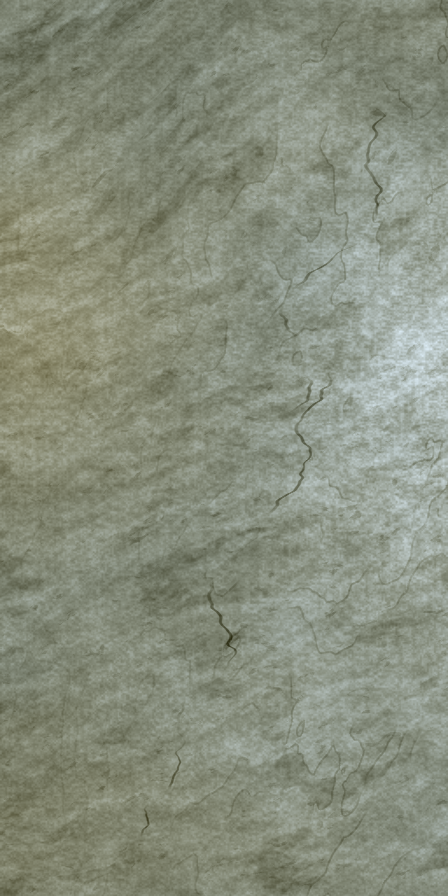
Write a WebGL 2 fragment shader that draws this texture.

```glsl
#version 300 es
precision highp float;
// Weathered green-grey slate with an ochre stain and a cool sheen on the right.
// Stretched fractal noise follows bent bedding planes; terraced noise gives
// thin flake edges, wandering lines add dark cracks, and crisp grain covers all.
uniform vec2 u_resolution;
out vec4 fragColor;

float hash(vec2 p) {
    return fract(sin(dot(p, vec2(127.1, 311.7))) * 43758.5453);
}

float noise(vec2 p) {
    vec2 i = floor(p), f = fract(p);
    f = f * f * (3.0 - 2.0 * f);
    return mix(mix(hash(i), hash(i + vec2(1, 0)), f.x),
               mix(hash(i + vec2(0, 1)), hash(i + vec2(1, 1)), f.x), f.y);
}

float fbm(vec2 p) {
    float sum = 0.0, amp = 0.5;
    for (int i = 0; i < 5; i++) {
        sum += amp * noise(p);
        p = mat2(1.6, 1.2, -1.2, 1.6) * p + 17.3;
        amp *= 0.5;
    }
    return sum / 0.97;
}

// Soft elliptical spot
float spot(vec2 p, vec2 centre, vec2 radius) {
    vec2 q = (p - centre) / radius;
    return exp(-dot(q, q));
}

// Thin broken edges of flakes, with a faint slope across each flake
float flakes(vec2 p) {
    float level = 8.0 * fbm(vec2(p.x * 4.2 - p.y, p.y * 2.4) + 4.0);
    float slope = max(length(vec2(dFdx(level), dFdy(level))), 1e-4);
    float f = fract(level);
    float dist = min(f, 1.0 - f) / slope / u_resolution.x;
    float line = 1.0 - smoothstep(0.0005, 0.0038, dist);
    float broken = smoothstep(0.45, 0.65, noise(p * vec2(12.0, 9.0) + 31.0));
    return line * broken * 0.6 + 0.2 * (f - 0.5) * (1.0 - line);
}

// Long upright cracks, each fading in and out along its length
float cracks(vec2 p) {
    float ink = 0.0;
    for (int i = 0; i < 5; i++) {
        float k = float(i);
        float middle = 0.25 + 0.33 * k + 0.12 * hash(vec2(k, 3.0));
        float reach = 0.13 + 0.1 * hash(vec2(k, 8.0));
        float path = 0.38 + 0.13 * k - 0.1 * step(2.5, k) + 0.3 * (p.y - middle)
                   + 0.3 * (fbm(vec2(p.y * 6.0, k * 7.7)) - 0.5);
        float fade = 1.0 - smoothstep(0.6, 1.0, abs(p.y - middle) / reach);
        float width = 0.0022 * noise(vec2(p.y * 30.0, k));
        float line = 1.0 - smoothstep(width * 0.6, width + 0.0028, abs(p.x - path) * 0.8);
        ink = max(ink, line * fade * smoothstep(0.1, 0.6, noise(vec2(p.y * 18.0, k + 5.0))));
    }
    return ink;
}

void main() {
    vec2 p = gl_FragCoord.xy / u_resolution.x;
    p.y *= 2.0 * u_resolution.x / u_resolution.y;

    // Bedding rises gently to the right, steeper at the upper left
    float rise = 0.22 * p.x + 0.24 * smoothstep(0.0, 0.6, p.x) * smoothstep(1.1, 1.9, p.y);
    vec2 bed = vec2(p.x, p.y - rise);
    bed += 0.08 * (vec2(fbm(p * 5.0), fbm(p * 5.0 + 40.0)) - 0.5);

    // Broad light: brighter right side, strong sheen at its middle
    float sheen = spot(p, vec2(1.02, 1.15), vec2(0.38, 0.42));
    float ochre = spot(p, vec2(0.03, 1.3), vec2(0.34, 0.4));
    float tone = -0.23 + 0.85 * sheen + 0.32 * ochre;
    tone += 0.5 * smoothstep(0.3, 0.95, p.x) * (1.0 - smoothstep(1.3, 1.85, p.y))
          * smoothstep(-0.3, 0.4, p.y);

    // Shadowed fold across the upper left
    float fold = p.y - 1.52 - 0.85 * p.x + 0.25 * (fbm(p * 5.0) - 0.5);
    tone -= 0.28 * exp(-fold * fold / 0.006) * (1.0 - smoothstep(0.3, 0.6, p.x));

    // Streaks and fine flecks along the bedding
    tone += 1.0 * (fbm(bed * vec2(3.2, 8.0)) - 0.5);
    tone += 1.2 * (fbm(bed * vec2(17.0, 42.0) + 9.0) - 0.5);

    // Ragged dark blotches and small scattered pits
    float blotch = smoothstep(0.58, 0.68, fbm(bed * vec2(8.0, 20.0) + 21.0));
    tone -= blotch * (0.1 + 0.55 * noise(bed * vec2(50.0, 100.0)));
    float pits = smoothstep(0.7, 0.8, fbm(bed * vec2(30.0, 65.0) + 73.0));
    tone -= 0.5 * pits;

    // Flakes and cracks
    tone -= flakes(p) * (0.35 + 0.65 * smoothstep(0.25, 0.65, p.x));
    tone -= 1.5 * cracks(p);

    // Crisp grain over a coarser tooth, stronger inside the sheen
    float grain = 0.5 * (noise(p * 256.0 + 0.5) - 0.5)
                + 0.55 * (noise(p * vec2(105.0, 145.0) + 7.0) - 0.5);
    tone += grain * (1.0 + 0.5 * sheen);

    // Tone to colour: olive shadow, grey-green body, cool highlight
    vec3 body = vec3(0.53, 0.56, 0.50);
    vec3 color = body + min(tone, 0.0) * vec3(0.14, 0.15, 0.165)
                      + max(tone, 0.0) * vec3(0.155, 0.17, 0.215);
    float stain = 1.2 * ochre + 0.5 * spot(p, vec2(0.1, 0.15), vec2(0.5, 0.3))
                + 0.5 * (fbm(bed * vec2(3.0, 6.0) + 60.0) - 0.5);
    color += stain * vec3(0.036, 0.008, -0.036);
    fragColor = vec4(clamp(color, 0.0, 1.0), 1.0);
}
```
